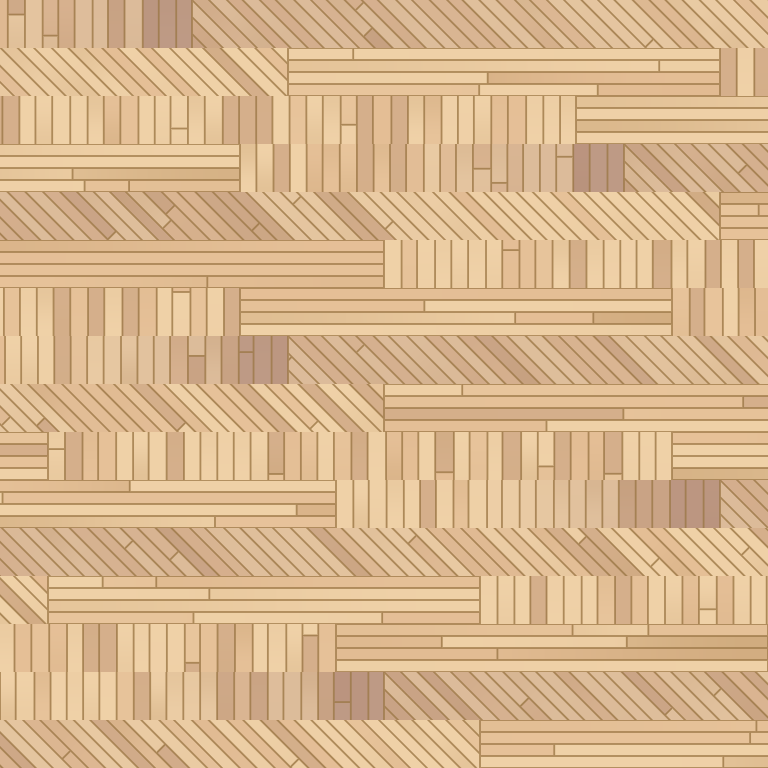
Write a WebGL 2 fragment shader that draws this texture.

```glsl
#version 300 es
precision highp float;
// Strip parquet: one long ribbon of slats is wrapped row by row over the canvas.
// The ribbon repeats a cycle of diagonal, lengthwise and upright sections; hashes
// choose each slat's tone, shading and cross joints, and a stain recurs per cycle.

#define ROWS 16.0          // rows down, and square cells across
#define RIBBON_SHIFT 4.0   // cells before the first cycle begins
#define CYCLE 57.0         // cells in one cycle of sections
#define SLATS_PER_CELL 2.86
#define LANES 4.0          // lengthwise planks in one row
#define LINE_WIDTH 0.038   // in cells
#define JITTER 0.13        // wander of slat borders, in slats
#define JOINT_CHANCE 0.09  // cross joints in short slats
#define STAIN 0.27

uniform vec2 u_resolution;
out vec4 fragColor;

const int DIAGONAL = 0, LENGTHWISE = 1, UPRIGHT = 2;
const float SECTION_LENGTH[5] = float[](18.0, 9.0, 13.0, 9.0, 8.0);
const int SECTION_KIND[5] = int[](DIAGONAL, LENGTHWISE, UPRIGHT, LENGTHWISE, UPRIGHT);

const vec3 CREAM = vec3(0.937, 0.818, 0.655);
const vec3 PEACH = vec3(0.900, 0.755, 0.595);
const vec3 TAN   = vec3(0.835, 0.688, 0.545);
const vec3 SHADE = vec3(0.790, 0.640, 0.460);
const vec3 MAUVE = vec3(0.660, 0.510, 0.460);
const vec3 GROOVE = vec3(0.680, 0.540, 0.350);

float hash(vec2 p) {
    vec3 q = fract(vec3(p.xyx) * 0.1031);
    q += dot(q, q.yzx + 33.33);
    return fract((q.x + q.y) * q.z);
}

// Mostly cream, then peach, with a few tan slats
vec3 woodTone(vec2 seed, float tanShare) {
    float pick = hash(seed);
    vec3 tone = pick < 0.54 ? CREAM : mix(CREAM, PEACH, 0.7 + 0.5 * hash(seed + 3.7));
    return pick > 1.0 - tanShare ? TAN : tone;
}

// Stain builds up before the end of a cycle and fades along the next one
float stainAmount(float place) {
    float before = STAIN * smoothstep(51.5, 55.5, place) + 0.42 * step(CYCLE - 1.0, place);
    float after = STAIN * (1.0 - smoothstep(2.0, 15.0, place));
    return before + after;
}

void main() {
    // Position along the ribbon, and depth below the top of its row
    vec2 cell = gl_FragCoord.xy / u_resolution.y * ROWS;
    float pixel = ROWS / u_resolution.y;
    float row = ROWS - 1.0 - floor(cell.y);
    float depth = 1.0 - fract(cell.y);
    float ribbon = cell.x + row * ROWS - RIBBON_SHIFT;
    float lap = floor(ribbon / CYCLE);
    float place = ribbon - lap * CYCLE;

    // Section of the cycle
    float start = 0.0;
    int section = 0;
    for (int i = 0; i < 4; i++) {
        if (place < start + SECTION_LENGTH[i]) break;
        start += SECTION_LENGTH[i];
        section = i + 1;
    }
    float len = SECTION_LENGTH[section];
    int kind = SECTION_KIND[section];
    float x = place - start;
    bool lengthwise = kind == LENGTHWISE;
    bool diagonal = kind == DIAGONAL;

    // Slat number and distance to its border
    float count = lengthwise ? LANES : floor(len * SLATS_PER_CELL + 0.5);
    float pitch = lengthwise ? 1.0 / LANES : len / count;
    float across = (lengthwise ? depth : diagonal ? x - depth : x) / pitch;
    float nearest = floor(across + 0.5);
    vec2 sectionSeed = vec2(lap * 7.0 + 41.0, float(section) * 97.0 + 13.0);
    bool movable = !lengthwise && nearest > 0.5 && nearest < count - 0.5;
    float wander = movable ? JITTER * (hash(sectionSeed + nearest * vec2(1.3, 2.9)) - 0.5) : 0.0;
    float offset = across - nearest - wander;
    float slat = offset < 0.0 ? nearest - 1.0 : nearest;
    float slant = diagonal ? sqrt(0.5) : 1.0;
    float gap = abs(offset) * pitch * slant;
    gap = min(gap, min(x, len - x));

    // Cross joints split a slat into pieces
    vec2 seed = sectionSeed + slat * vec2(5.3, 11.7);
    float along = lengthwise ? x / len : depth;
    if (diagonal) along += 0.5 * (across - slat - 0.5) * pitch;
    float reach = lengthwise ? len : 1.0 / slant;
    float chance = lengthwise ? 0.5 : JOINT_CHANCE;
    float piece = 0.0;
    for (int j = 0; j < 2; j++) {
        vec2 jointSeed = seed + float(j + 1) * vec2(17.1, 29.3);
        bool present = hash(jointSeed) < chance && (lengthwise || j == 0);
        float joint = mix(0.08, 0.92, hash(jointSeed + 8.9));
        if (present) {
            gap = min(gap, abs(along - joint) * reach);
            piece += step(joint, along);
        }
    }

    // Tone, shading along the piece, and stain
    vec2 pieceSeed = seed + piece * vec2(61.7, 23.9);
    vec3 color = woodTone(pieceSeed, lengthwise ? 0.04 : 0.15);
    float fade = hash(pieceSeed + 5.1) < 0.5 ? along : 1.0 - along;
    float strength = pow(hash(pieceSeed + 9.4), 3.0) * (lengthwise ? 0.85 : 0.35);
    color = mix(color, SHADE, strength * smoothstep(0.1, 1.0, fade));
    color = mix(color, MAUVE, stainAmount(start + (slat + 0.5) * pitch));

    // Grooves between slats
    float groove = clamp((0.5 * LINE_WIDTH - gap) / pixel + 0.5, 0.0, 1.0);
    fragColor = vec4(mix(color, GROOVE * mix(vec3(1.0), color / CREAM, 0.3), groove), 1.0);
}
```
